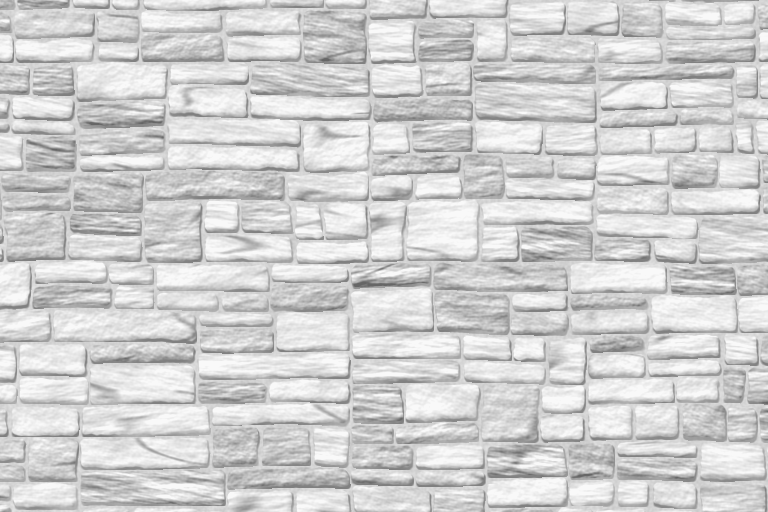
Write a Shadertoy shader that draws this texture.

```glsl
const float PALE = 0.955;
const float DARK = 0.76;
const float MORTAR = 0.83;
const float SHADOW = 0.50;
const float MIN_AREA = 0.008;
const float MAX_AREA = 0.024;
const float MIN_HEIGHT = 0.075;
const float GAP = 0.0045;
const float CORNER = 0.009;
const float LAYOUT = 3.0;
const vec2 LIGHT = vec2(-0.0015, 0.0040);

struct Stone { vec2 centre; vec2 halfSize; float seed; };

vec2 hash2(vec2 p) {
    vec3 q = fract(p.xyx * vec3(0.1031, 0.1030, 0.0973));
    q += dot(q, q.yzx + 33.33);
    return fract((q.xx + q.yz) * q.zy);
}

float gradientDot(vec2 cell, vec2 f, vec2 corner) {
    float angle = 6.2832 * hash2(cell + corner).x;
    return dot(vec2(cos(angle), sin(angle)), f - corner);
}

// Gradient noise, about -0.7 to 0.7
float noise(vec2 p) {
    vec2 i = floor(p), f = fract(p);
    vec2 u = f * f * f * (f * (f * 6.0 - 15.0) + 10.0);
    vec2 e = vec2(0.0, 1.0);
    return mix(mix(gradientDot(i, f, e.xx), gradientDot(i, f, e.yx), u.x),
               mix(gradientDot(i, f, e.xy), gradientDot(i, f, e.yy), u.x), u.y);
}

float fbm(vec2 p) {
    float sum = 0.0, amp = 1.0;
    for (int i = 0; i < 4; i++) {
        sum += amp * noise(p);
        p = mat2(1.96, 0.25, -0.25, 1.96) * p + 17.3;
        amp *= 0.55;
    }
    return sum;
}

// Random subdivision of the wall into blocks
Stone findStone(vec2 p) {
    vec2 lo = vec2(-0.13, -0.09), hi = vec2(1.72, 1.12);
    float node = 1.0;
    for (int i = 0; i < 14; i++) {
        vec2 size = hi - lo;
        vec2 r = hash2(vec2(node, LAYOUT));
        if (size.x * size.y < mix(MIN_AREA, MAX_AREA, r.x * r.x)) break;
        float ratio = mix(1.6, 3.6, hash2(vec2(node, LAYOUT + 7.0)).x);
        bool upright = size.x > size.y * ratio || size.y < MIN_HEIGHT;
        vec2 cut = mix(lo, hi, mix(0.32, 0.68, r.y));
        bool upper = upright ? p.x > cut.x : p.y > cut.y;
        if (upright) { if (upper) lo.x = cut.x; else hi.x = cut.x; }
        else { if (upper) lo.y = cut.y; else hi.y = cut.y; }
        node = node * 2.0 + (upper ? 1.0 : 0.0);
    }
    return Stone(0.5 * (lo + hi), 0.5 * (hi - lo), node);
}

// Rounded, tilted and chipped outline
float stoneDistance(vec2 p, Stone s) {
    vec2 r = hash2(vec2(s.seed, 41.0)) - 0.5;
    vec2 q = p - s.centre;
    q += 0.045 * r.x * vec2(-q.y, q.x);
    vec2 b = abs(q) - s.halfSize + GAP + CORNER;
    float box = length(max(b, 0.0)) + min(max(b.x, b.y), 0.0) - CORNER;
    vec2 o = p + r * 50.0;
    return box + 0.006 * noise(o * 17.0) + 0.003 * noise(o * 48.0) + 0.0015 * noise(o * 110.0);
}

// Slate layers plus broken facets
float relief(vec2 p, float layered) {
    float strata = fbm(p * vec2(7.0, 30.0));
    float facets = fbm(p * vec2(17.0, 23.0) + 9.0);
    return mix(facets, strata * 1.3, layered);
}

void mainImage(out vec4 fragColor, in vec2 fragCoord) {
    vec2 uv = fragCoord / iResolution.y;
    float px = 1.0 / iResolution.y;
    vec2 p = uv + 0.010 * vec2(noise(uv * 5.0), noise(uv * 4.0 + 31.0));

    Stone s = findStone(p);
    vec2 r = hash2(vec2(s.seed, 11.0));
    vec2 r2 = hash2(vec2(s.seed, 23.0));
    float d = stoneDistance(p, s);
    float grain = noise(uv * 170.0) + 0.7 * noise(uv * 90.0 + 5.0);

    // Stone face
    vec2 q = p + r2 * 40.0;
    q.y += (r2.x - 0.5) * 0.25 * (p.x - s.centre.x);
    float age = smoothstep(0.35, 1.0, r.x);
    float blotch = fbm(q * vec2(6.0, 11.0));
    float tone = mix(PALE, DARK, clamp(age * 0.8 + 0.12 + 0.45 * blotch, 0.0, 1.0));
    float slope = relief(q, r.y) - relief(q + LIGHT, r.y);
    float face = tone + slope * mix(0.28, 0.62, age);
    face -= mix(0.03, 0.09, age) * max(fbm(q * vec2(22.0, 75.0)), 0.0);
    face += grain * mix(0.025, 0.05, age);

    // Cracks between layers
    float crack = 1.0 - smoothstep(0.0, 0.07, abs(noise(q * vec2(4.0, 15.0))));
    face -= 0.26 * crack * smoothstep(0.0, 0.3, noise(q * 9.0 + 3.0)) * step(0.4, r2.y);

    // Shaded lower lip
    float lip = clamp((stoneDistance(p - LIGHT, s) - d) / length(LIGHT), 0.0, 1.0);
    face -= 0.20 * lip * smoothstep(-0.011, 0.0, d);

    // Mortar and the shadow thrown on it
    float shade = 1.0 - smoothstep(-0.001, 0.004, stoneDistance(p + LIGHT * 1.3, s));
    float depth = smoothstep(-0.4, 0.35, noise(uv * 11.0 + 60.0));
    float joint = MORTAR + 0.05 * grain + 0.06 * noise(uv * 20.0);
    joint = mix(joint, SHADOW, shade * mix(0.45, 1.0, depth));

    float grey = mix(joint, face, 1.0 - smoothstep(-px, px, d));
    fragColor = vec4(vec3(clamp(grey, 0.40, 0.975)), 1.0);
}
```
